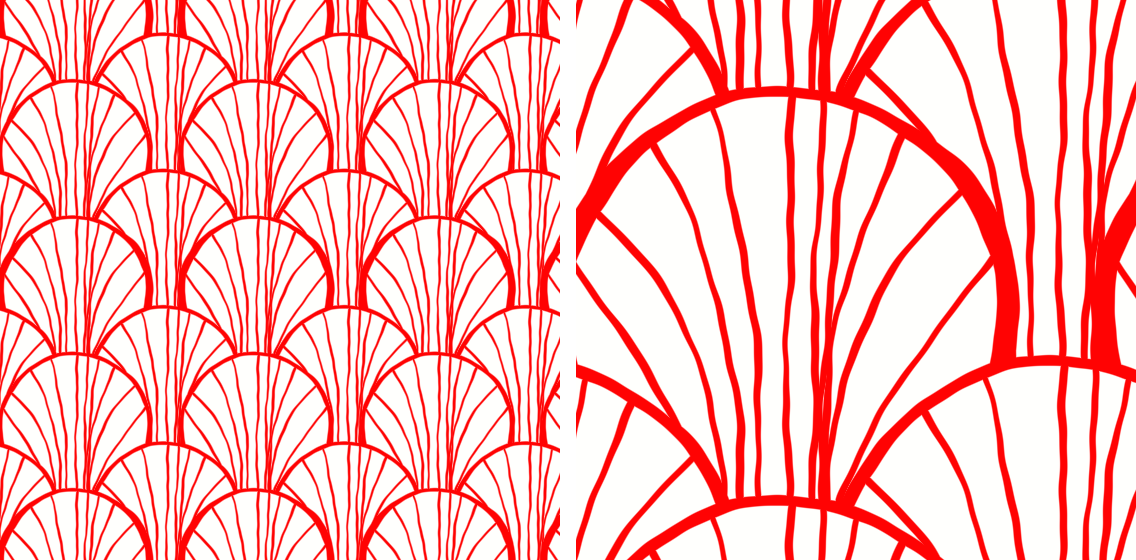
Left, the full canvas; right, a detail of the centre.
A Shadertoy shader for this pattern:

```glsl
// Overlapping hand-inked scallop shells, red on white. Two staggered sets of
// discs are painted back to front; each has a wobbly brush rim and veins that
// sweep from the rim to a narrow neck. Layered sines give the uneven hand.

const vec3 PAPER = vec3(1.0, 1.0, 0.992);
const vec3 INK = vec3(1.0, 0.012, 0.012);

// Lengths are in shell radii
const float RADII_PER_CANVAS = 7.493;
const vec2 PERIOD = vec2(2.424, 1.824);
const vec2 FIRST_SHELL = vec2(1.005, 2.085);
const vec2 STAGGER = vec2(1.215, 1.2);
const float NECK_DEPTH = 0.82;

// Vein starts as angles from the top of the rim, and their ends at the neck
const int VEINS = 10;
const float RIM_ANGLE[VEINS] = float[](
    -1.29, -1.05, -0.65, -0.34, 0.04, 0.17, 0.33, 0.58, 0.95, 1.26);
const float NECK_X[VEINS] = float[](
    -0.32, -0.28, -0.20, -0.11, 0.01, 0.13, 0.165, 0.17, 0.20, 0.24);

// Layered sines, roughly within -1..1
float waver(float t, float seed) {
    return 0.6 * sin(t + seed * 2.4)
         + 0.3 * sin(t * 2.3 + seed * 4.1)
         + 0.1 * sin(t * 5.7 + seed * 1.7);
}

// Smooth coverage of a signed distance
float cover(float d, float blur) {
    return 1.0 - smoothstep(-blur, blur, d);
}

// Signed distance to a vein curving from the rim down to the neck
float veinDistance(vec2 p, float angle, float neckX, float seed) {
    vec2 start = vec2(sin(angle), -cos(angle));
    float span = NECK_DEPTH - start.y;
    float reach = start.x - neckX;
    float bend = mix(2.4, 1.15, smoothstep(1.0, 1.3, abs(angle)));
    float left = clamp((NECK_DEPTH - p.y) / span, 0.001, 1.0);
    float x = neckX + reach * pow(left, bend)
            + 0.016 * waver(p.y * 6.0, seed);
    float slope = reach * bend * pow(left, bend - 1.0) / span;
    float halfWidth = 0.0155 + 0.0045 * waver(p.y * 4.0, seed + 3.0);
    float d = abs(p.x - x) / sqrt(1.0 + slope * slope);
    return d + max(start.y - p.y, 0.0) - halfWidth;
}

// All veins of one shell
float veinInk(vec2 p, float blur) {
    float d = 1.0;
    for (int i = 0; i < VEINS; i++) {
        d = min(d, veinDistance(p, RIM_ANGLE[i], NECK_X[i], float(i)));
    }
    return cover(d, blur);
}

// Paints one column-repeated row of shells over the ink so far; y points down
float paintShells(float ink, vec2 p, float boldness, float blur) {
    p.x -= PERIOD.x * round(p.x / PERIOD.x);
    float radius = length(p);
    if (radius > 1.15) return ink;

    // Wobbly rim, swelling towards the sides
    float angle = atan(p.x, -p.y);
    float edge = radius - 1.0 - 0.012 * waver(angle * 5.0, 1.0);
    float side = smoothstep(0.3, 1.0, abs(sin(angle)));
    float halfWidth = 0.025 + side * mix(0.005, 0.026, boldness)
                    + 0.004 * waver(angle * 9.0, 2.0);

    ink = mix(ink, veinInk(p, blur), cover(edge, blur));
    return max(ink, cover(abs(edge) - halfWidth, blur));
}

void mainImage(out vec4 fragColor, in vec2 fragCoord) {
    vec2 uv = fragCoord / iResolution.y;
    vec2 p = vec2(uv.x, 1.0 - uv.y) * RADII_PER_CANVAS - FIRST_SHELL;
    float blur = 0.9 * RADII_PER_CANVAS / iResolution.y;

    // Back to front, top to bottom; every other main row has bold sides
    float ink = 0.0;
    for (int row = -2; row <= 3; row++) {
        vec2 q = p - vec2(0.0, float(row) * PERIOD.y);
        ink = paintShells(ink, q, float(row & 1), blur);
        ink = paintShells(ink, q - STAGGER, 0.0, blur);
    }

    fragColor = vec4(mix(PAPER, INK, ink), 1.0);
}
```
